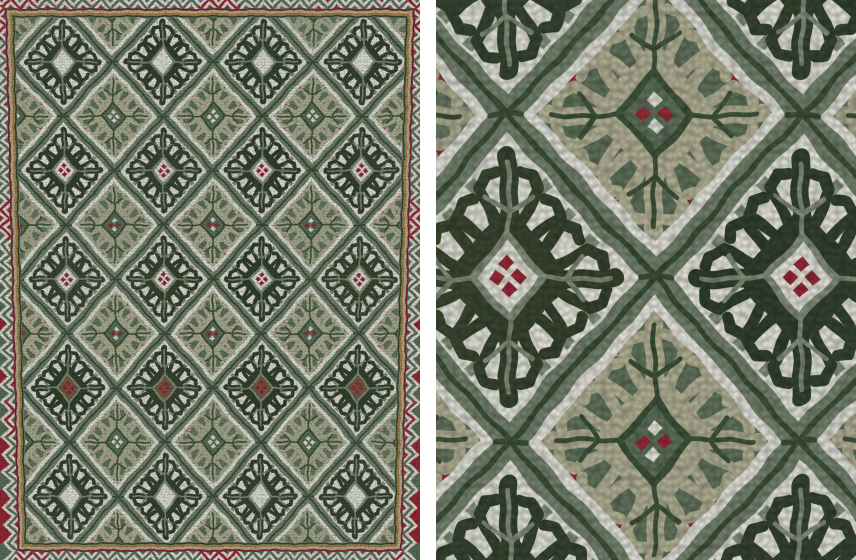
Left: the whole. Right: its middle third, enlarged.
Reproduce this pattern procedurally as a WebGL 1 fragment shader.

```glsl
precision highp float;
uniform vec2 u_resolution;

const vec2 HALF_CELL = vec2(6.7, 7.45);
const vec3 WHITE = vec3(0.81, 0.81, 0.78);
const vec3 TAN = vec3(0.64, 0.63, 0.53);
const vec3 SAGE = vec3(0.46, 0.50, 0.43);
const vec3 GREEN = vec3(0.32, 0.39, 0.31);
const vec3 DARK = vec3(0.16, 0.22, 0.15);
const vec3 RED = vec3(0.53, 0.13, 0.18);

float hash(vec2 p) {
  return fract(sin(dot(p, vec2(127.1, 311.7))) * 4375.85);
}

// Nearest-point distance, used as knotted yarn grain
float cellular(vec2 p) {
  float nearest = 1.0;
  for (int j = -1; j <= 1; j++)
    for (int i = -1; i <= 1; i++) {
      vec2 cell = floor(p) + vec2(float(i), float(j));
      vec2 knot = cell + vec2(hash(cell), hash(cell + 19.3));
      nearest = min(nearest, length(p - knot));
    }
  return nearest;
}

float segment(vec2 p, vec2 a, vec2 b) {
  vec2 ab = b - a;
  return length(p - a - ab * clamp(dot(p - a, ab) / dot(ab, ab), 0.0, 1.0));
}

float diamond(vec2 q, vec2 radius) {
  return (dot(q, 1.0 / radius) - 1.0) / length(1.0 / radius);
}

float cover(float d) {
  float soft = 0.75 * 57.6 / u_resolution.x;
  return 1.0 - smoothstep(-soft, soft, d);
}

// One quadrant of the hooked medallion: x is the body, y the dots in its gaps
vec2 medallion(vec2 q) {
  float body = diamond(q, vec2(3.0, 3.4));
  body = min(body, segment(q, vec2(0.0), vec2(0.0, 5.5)) - 0.42);
  body = min(body, segment(q, vec2(0.0), vec2(4.8, 0.0)) - 0.42);
  float dots = 9.0;
  for (int i = 0; i < 4; i++) {
    float k = float(i);
    vec2 tip = mix(vec2(1.05, 4.7), vec2(4.3, 1.05), k / 3.0);
    vec2 bend = k < 1.5 ? vec2(0.3, -0.65) : vec2(-0.65, 0.3);
    vec2 curl = k < 1.5 ? vec2(-0.5, 0.1) : vec2(0.1, -0.5);
    float hook = segment(q, tip * 0.5, tip + bend);
    hook = min(hook, segment(q, tip + bend, tip));
    hook = min(hook, segment(q, tip, tip + curl));
    body = min(body, hook - 0.26);
    vec2 gap = mix(vec2(1.05, 4.7), vec2(4.3, 1.05), (k + 0.5) / 3.0);
    if (i < 3) dots = min(dots, diamond(abs(q - gap * 1.02), vec2(0.38)));
  }
  return vec2(body, dots);
}

float spines(vec2 q) {
  float d = segment(q, vec2(0.0, 1.9), vec2(0.0, 5.2));
  d = min(d, segment(q, vec2(1.7, 0.0), vec2(4.6, 0.0)));
  d = min(d, segment(q, vec2(0.0, 2.9), vec2(1.1, 3.7)));
  d = min(d, segment(q, vec2(2.6, 0.0), vec2(3.4, 1.0)));
  return d - 0.11;
}

vec3 field(vec2 p) {
  vec2 grid = (p - vec2(22.5, 8.5)) / (2.0 * HALF_CELL);
  vec2 local = fract(grid + 0.5) - 0.5;
  bool deep = abs(local.x) + abs(local.y) < 0.5;
  if (!deep) grid += 0.5;
  vec2 id = floor(grid + 0.5);
  vec2 c = (grid - id) * 2.0 * HALF_CELL;
  vec2 q = abs(c);
  float edge = -diamond(q, HALF_CELL);
  vec2 motif = medallion(q);
  float fade = hash(id + 3.0);

  // Ground, hooks and gap dots
  vec3 body = deep ? mix(DARK, vec3(0.22, 0.24, 0.16), fade * 0.5) : mix(TAN, SAGE, fade * 0.2);
  vec3 col = deep ? WHITE : mix(GREEN, SAGE, fade * 0.35);
  float dotHash = hash(id + sign(c) * 0.3 + floor(q / 2.0));
  vec3 dotColor = deep ? SAGE : (dotHash > 0.45 ? RED : TAN);
  col = mix(col, dotColor, cover(motif.y));
  col = mix(col, body, cover(motif.x));
  col = mix(col, deep ? SAGE : DARK * 1.3, cover(spines(q)));

  // Central diamond, changing from row to row
  bool plain = deep && (id.y < 0.5 || id.y > 3.5);
  bool dim = deep && id.y > 2.5 && id.y < 3.5;
  float heart = diamond(q, plain ? vec2(1.4, 1.8) : vec2(1.4, 1.65));
  vec3 heartColor = deep ? (dim ? vec3(0.40, 0.32, 0.22) : WHITE) : GREEN;
  col = mix(col, deep ? SAGE : DARK * 1.3, cover(abs(heart - 0.15) - 0.17));
  col = mix(col, heartColor, cover(heart));
  float sideDots = diamond(abs(q - vec2(0.5, 0.0)), vec2(0.36));
  float endDots = diamond(abs(q - vec2(0.0, 0.6)), vec2(0.36));
  bool redSides = deep || (id.y > 1.5 && id.y < 3.5);
  if (!plain) {
    col = mix(col, redSides ? RED : WHITE, cover(sideDots));
    col = mix(col, deep ? RED : WHITE, cover(endDots));
  }

  // Lattice bands and the short bars at its crossings
  if (!deep) col = mix(col, WHITE, cover(edge - 1.05));
  col = mix(col, mix(SAGE, GREEN, 0.4), cover(edge - 0.58));
  float bar = min(segment(q, vec2(0.0, HALF_CELL.y), vec2(0.7, HALF_CELL.y)),
                  segment(q, vec2(HALF_CELL.x - 0.7, 0.0), vec2(HALF_CELL.x, 0.0)));
  return mix(col, DARK * 1.25, cover(min(edge, bar) - 0.13));
}

vec3 zigzagBorder(float depth, float along) {
  float wave = abs(fract(along / 2.4) - 0.5) * 2.0;
  float w = (depth - 0.85) / 1.3;
  float patchy = sin(along * 0.21 + 1.3) + sin(along * 0.47 + depth * 0.1);
  vec3 stroke = mix(GREEN, RED, smoothstep(0.9, 1.2, patchy));
  vec3 col = mix(WHITE, stroke, cover((abs(wave - w) - 0.2) * 0.75));
  vec3 wedge = hash(vec2(floor(along / 2.4), 5.0)) > 0.6 ? RED : GREEN;
  return mix(col, wedge, cover((0.62 - abs(wave - w)) * 0.75));
}

void main() {
  vec2 p = gl_FragCoord.xy / u_resolution * vec2(57.6, 76.8);
  p.y = 76.8 - p.y;
  vec2 yarn = p;

  // Handmade wobble and a slight taper toward the bottom
  p += 0.07 * sin(p.yx * 1.1 + 2.0 * sin(p * 0.23)) + 0.04 * sin(p.yx * 3.7);
  p.x = 29.2 + (p.x - 29.2) * mix(0.968, 1.035, p.y / 76.8);

  vec2 side = abs(p - vec2(28.8, 38.4)) - vec2(26.4, 36.4);
  float rim = max(side.x, side.y);
  vec3 col = field(p);
  col = mix(col, SAGE, cover(-rim - 0.45));
  col = mix(col, TAN, cover(-rim));
  col = mix(col, vec3(0.61, 0.45, 0.21), cover(abs(rim - 0.05) - 0.15));
  col = mix(col, DARK, cover(abs(rim + 0.25) - 0.1));
  col = mix(col, zigzagBorder(rim, side.x > side.y ? p.y : p.x), cover(0.8 - rim));
  col = mix(col, RED * 0.85, cover(abs(rim - 0.7) - 0.13));

  // Worn pile, stitch rows and knots
  float wear = sin(p.x * 0.19 + sin(p.y * 0.13)) * sin(p.y * 0.17 + 1.0);
  col = mix(col, SAGE, 0.06 + 0.05 * wear);
  col *= 1.08 - 0.28 * cellular(yarn * 3.2);
  col *= 1.0 + 0.04 * sin(yarn.y * 16.0 + sin(yarn.x * 9.0));
  gl_FragColor = vec4(col, 1.0);
}
```
